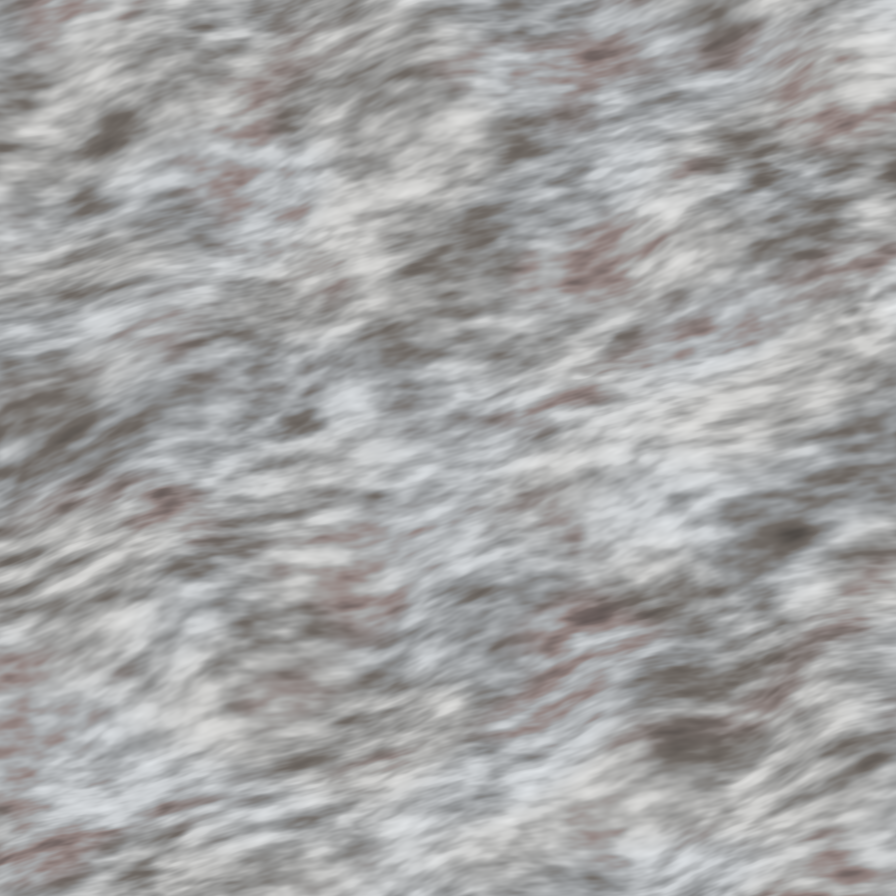
This texture is drawn by a WebGL 1 fragment shader. Its source:

```glsl
precision highp float;
// Weathered grey stone with slanted brushed streaks, pale veins and brown patches.

uniform vec2 u_resolution;

const vec3 COOL_TINT = vec3(0.985, 1.003, 1.018);
const vec3 NEUTRAL_TINT = vec3(1.003, 1.002, 0.994);
const vec3 ROSY_TINT = vec3(1.085, 0.970, 0.950);
const vec3 BROWN_TINT = vec3(1.050, 0.990, 0.940);
const float GRAIN_ANGLE = 0.27;

// Random gradient with components from -1 to 1, without sine.
vec2 hashGradient(vec2 cell) {
  vec3 q = fract(vec3(cell.xyx) * vec3(0.1031, 0.1030, 0.0973));
  q += dot(q, q.yzx + 33.33);
  return 2.0 * fract((q.xx + q.yz) * q.zy) - 1.0;
}

float cornerValue(vec2 cell, vec2 local, vec2 corner) {
  return dot(hashGradient(cell + corner), local - corner);
}

float gradientNoise(vec2 p) {
  vec2 cell = floor(p);
  vec2 f = p - cell;
  vec2 w = f * f * f * (f * (f * 6.0 - 15.0) + 10.0);
  float low = mix(cornerValue(cell, f, vec2(0.0, 0.0)),
                  cornerValue(cell, f, vec2(1.0, 0.0)), w.x);
  float high = mix(cornerValue(cell, f, vec2(0.0, 1.0)),
                   cornerValue(cell, f, vec2(1.0, 1.0)), w.x);
  return mix(low, high, w.y);
}

// Signed layered noise, centred on zero.
float fbm(vec2 p) {
  float sum = 0.0;
  float amplitude = 0.5;
  for (int i = 0; i < 3; i++) {
    sum += amplitude * gradientNoise(p);
    p = p * 2.03 + vec2(17.3, 9.1);
    amplitude *= 0.5;
  }
  return sum;
}

vec2 rotate(vec2 p, float angle) {
  float c = cos(angle);
  float s = sin(angle);
  return vec2(c * p.x + s * p.y, c * p.y - s * p.x);
}

// Bends the grain so that streaks curve gently.
vec2 bendGrain(vec2 p, float amount) {
  return p + amount * vec2(gradientNoise(p * 4.0 + 31.0),
                           gradientNoise(p * 5.0 + 57.0));
}

// Soft bright bands along the zero crossings of a noise field.
float veins(vec2 p, float width) {
  float ridge = 1.0 - smoothstep(0.0, width, abs(gradientNoise(p)));
  return ridge * smoothstep(-0.1, 0.2, gradientNoise(p * 0.7 + 23.0));
}

vec3 stoneTint(float tone, float rosy, float cool) {
  vec3 tint = mix(NEUTRAL_TINT, COOL_TINT, cool);
  tint = mix(BROWN_TINT, tint, smoothstep(0.38, 0.58, tone));
  return mix(tint, ROSY_TINT, rosy * (1.0 - smoothstep(0.50, 0.68, tone)));
}

void main() {
  vec2 uv = gl_FragCoord.xy / min(u_resolution.x, u_resolution.y);
  vec2 grain = bendGrain(rotate(uv, GRAIN_ANGLE), 0.04);

  // Tone layers from broad clouds down to fine streaks.
  float clouds = fbm(grain * vec2(3.0, 5.0) + 3.0);
  float flakes = fbm(grain * vec2(8.0, 18.0) + 41.0);
  float streaks = fbm(grain * vec2(16.0, 54.0) + 83.0);
  float patchField = fbm(grain * vec2(4.0, 7.5) + 120.0) + 0.6 * flakes;
  float patches = smoothstep(0.07, 0.25, patchField);
  vec2 veinShift = vec2(0.9, 0.6) * flakes;
  float vein = veins(grain * vec2(2.6, 5.0) + 160.0 + veinShift, 0.09);

  float tone = 0.657 + 0.52 * clouds + 0.50 * flakes + 0.64 * streaks;
  tone += 0.08 * vein * (1.0 - 0.6 * patches);
  tone -= 0.19 * patches;

  // Ease the extremes so that highlights and hollows keep their detail.
  tone -= 0.5 * max(tone - 0.80, 0.0);
  tone += 0.5 * max(0.42 - tone, 0.0);
  tone = clamp(tone, 0.27, 0.90);

  // Slight colour drift between cool grey and rosy brown.
  float rosy = smoothstep(0.0, 0.25, gradientNoise(grain * vec2(5.0, 9.0) + 200.0));
  float cool = smoothstep(-0.2, 0.2, gradientNoise(grain * vec2(4.0, 8.0) + 240.0));
  gl_FragColor = vec4(tone * stoneTint(tone, rosy, cool), 1.0);
}
```
